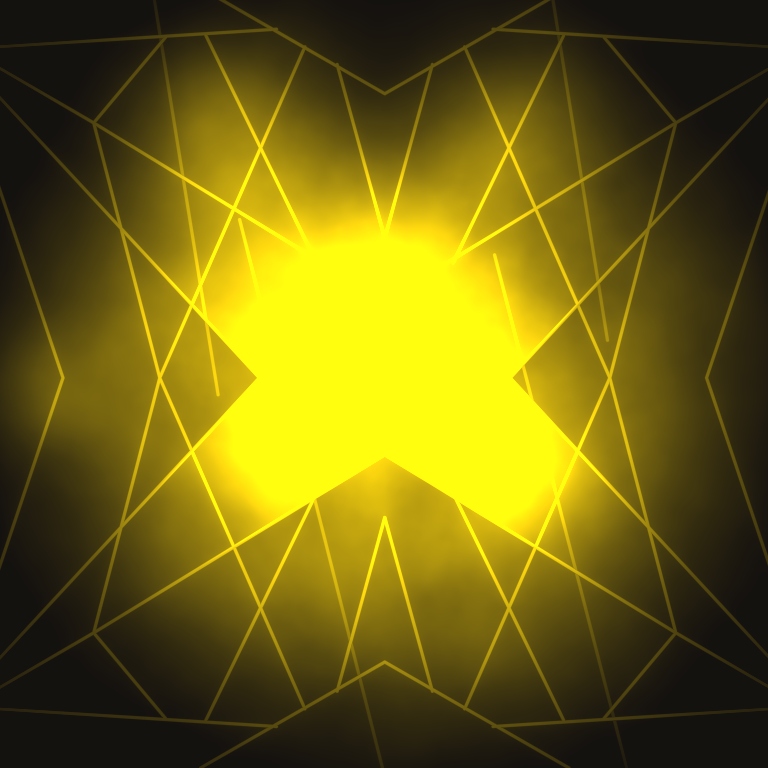
A WebGL 1 fragment shader for this background:

```glsl
precision highp float;
uniform vec2 u_resolution;

#define CENTER vec2(0.501, 0.508)
#define GLOW_POWER 1.42
#define GLOW_RADIUS 0.315
#define SMOKE_SCALE 5.5
#define SMOKE_DEPTH 0.75
#define LINE_HALF_WIDTH 0.0018
#define LINE_GAIN 0.42
#define FACET_SHADE 0.4
#define SHADOW vec3(0.075, 0.072, 0.062)

float hash(vec2 p) {
  return fract(sin(dot(p, vec2(127.1, 311.7))) * 43758.5453);
}

float noise(vec2 p) {
  vec2 cell = floor(p);
  vec2 f = fract(p);
  f = f * f * (3.0 - 2.0 * f);
  float low = mix(hash(cell), hash(cell + vec2(1.0, 0.0)), f.x);
  float high = mix(hash(cell + vec2(0.0, 1.0)), hash(cell + 1.0), f.x);
  return mix(low, high, f.y);
}

float fbm(vec2 p) {
  float sum = 0.0;
  float weight = 0.5;
  for (int i = 0; i < 5; i++) {
    sum += weight * noise(p);
    p = mat2(1.6, 1.2, -1.2, 1.6) * p + 3.7;
    weight *= 0.5;
  }
  return sum;
}

float blob(vec2 p, vec2 center, float radius) {
  vec2 d = (p - center) / radius;
  return exp(-dot(d, d));
}

float segment(vec2 p, vec2 a, vec2 b) {
  vec2 pa = p - a;
  vec2 ba = b - a;
  return length(pa - ba * clamp(dot(pa, ba) / dot(ba, ba), 0.0, 1.0));
}

// Lines mirrored into all four quadrants
float mirroredLattice(vec2 p) {
  vec2 q = abs(p);
  vec2 corner = vec2(0.379, 0.332);
  vec2 side = vec2(0.293, 0.0);
  float d = segment(q, vec2(0.0, 0.370), vec2(0.240, 0.508));
  d = min(d, segment(q, vec2(0.141, 0.454), vec2(0.520, 0.430)));
  d = min(d, segment(q, vec2(0.0, 0.182), vec2(0.062, 0.408)));
  d = min(d, segment(q, vec2(0.104, 0.431), side));
  d = min(d, segment(q, vec2(0.234, 0.448), vec2(0.089, 0.150)));
  d = min(d, segment(q, vec2(0.0, 0.100), corner));
  d = min(d, segment(q, corner, vec2(0.520, 0.414)));
  d = min(d, segment(q, vec2(0.163, 0.0), vec2(0.520, 0.385)));
  d = min(d, segment(q, side, corner));
  d = min(d, segment(q, corner, vec2(0.285, 0.444)));
  return min(d, segment(q, vec2(0.419, 0.0), vec2(0.510, 0.271)));
}

// Faint slanted lines that break the symmetry
float slantedLines(vec2 p) {
  float d = segment(p, vec2(-0.300, 0.492), vec2(-0.217, -0.022));
  d = min(d, segment(p, vec2(0.219, 0.492), vec2(0.290, 0.049)));
  d = min(d, segment(p, vec2(-0.189, 0.206), vec2(-0.110, -0.107)));
  d = min(d, segment(p, vec2(-0.091, -0.159), vec2(-0.003, -0.508)));
  return min(d, segment(p, vec2(0.143, 0.160), vec2(0.315, -0.508)));
}

float stroke(float d, float pixel) {
  float core = 1.0 - smoothstep(LINE_HALF_WIDTH - 0.5 * pixel, LINE_HALF_WIDTH + pixel, d);
  return core + 0.12 * exp(-d / 0.006);
}

float smokyGlow(vec2 p) {
  float glow = GLOW_POWER * blob(p, vec2(0.0), GLOW_RADIUS);
  glow += 0.28 * blob(p, vec2(-0.20, 0.32), 0.11);
  glow += 0.18 * blob(p, vec2(0.16, 0.32), 0.10);
  glow += 0.18 * blob(p, vec2(-0.44, -0.01), 0.09);
  glow += 0.35 * blob(p, vec2(0.16, -0.13), 0.09);
  glow += 0.25 * blob(p, vec2(-0.11, -0.08), 0.09);
  glow += 0.35 * blob(p, vec2(0.0, 0.05), 0.14);
  glow -= 0.20 * blob(p, vec2(0.0, 0.34), 0.13);
  float smoke = fbm(p * SMOKE_SCALE + 7.3) - 0.48;
  return max(glow, 0.0) * (1.0 + SMOKE_DEPTH * smoke);
}

// Shaded wedges below and beside the core
float facetShade(vec2 p, float pixel) {
  float below = -p.y - 0.100 - 0.612 * abs(p.x);
  float beside = (abs(p.x) - 0.163 - 0.927 * abs(p.y)) * 0.8;
  float depth = max(below, beside);
  float inside = smoothstep(-pixel, pixel, depth);
  float reach = 1.0 - smoothstep(0.15, 0.40, length(p));
  return 1.0 - FACET_SHADE * inside * reach * exp(-4.0 * max(depth, 0.0));
}

void main() {
  float pixel = 1.0 / min(u_resolution.x, u_resolution.y);
  vec2 p = (gl_FragCoord.xy - 0.5 * u_resolution) * pixel + 0.5 - CENTER;

  float light = smokyGlow(p) * facetShade(p, pixel);
  float lines = stroke(mirroredLattice(p), pixel);
  lines = max(lines, 0.5 * stroke(slantedLines(p), pixel));
  light += lines * (0.12 + LINE_GAIN * min(light, 1.0));

  // Olive to amber, then pure yellow where the light saturates
  vec3 color = vec3(light, 0.85 * light, 0.06);
  color = max(color, SHADOW * vec3(1.0, 1.0, 0.85));
  gl_FragColor = vec4(min(color, vec3(1.0, 0.995, 0.06)), 1.0);
}
```
